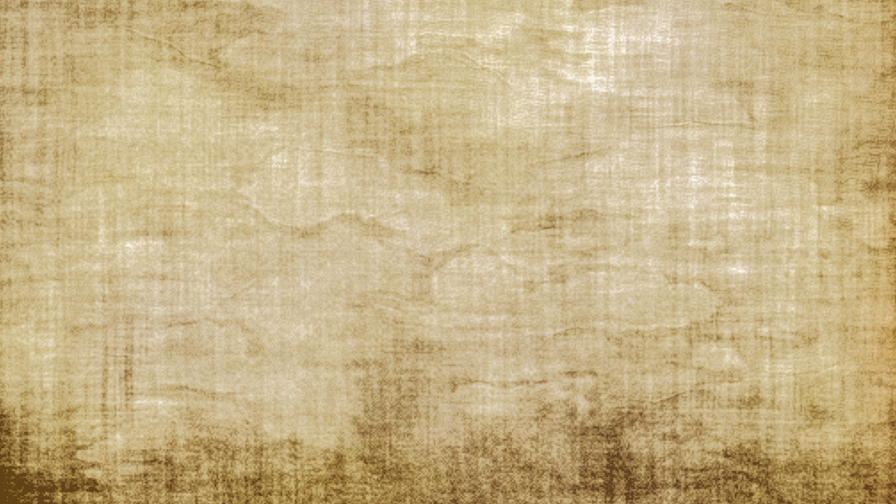
Give the GLSL for this texture, as a Shadertoy shader.

```glsl
// Aged, stained parchment: a tone field built from soft patches, a scorched
// lower edge, woven fibre noise and embossed creases. The finished tone is
// then mapped through a brown-to-cream colour ramp.

const float BASE_TONE = 4.12;      // position on the colour ramp, 0 to 7
const float MOTTLE = 2.3;
const float BLOTCH = 1.7;
const float WEAVE = 2.7;
const float GRAIN = 3.0;
const float WRINKLE = 1.1;
const float CREASE_DEPTH = 0.85;
const float CREASE_WIDTH = 0.0032;
const float SCORCH_HEIGHT = 0.25;
const float SCORCH_DEPTH = 2.7;
const float EDGE_DEPTH = 1.4;

const vec3 RAMP[8] = vec3[8](
    vec3(0.38, 0.26, 0.12), vec3(0.55, 0.42, 0.23),
    vec3(0.66, 0.55, 0.33), vec3(0.76, 0.67, 0.47),
    vec3(0.80, 0.73, 0.56), vec3(0.84, 0.78, 0.64),
    vec3(0.90, 0.85, 0.75), vec3(0.98, 0.96, 0.91));

// Patch centre and radii, in canvas heights
const vec4 PATCHES[12] = vec4[12](
    vec4(1.15, 0.86, 0.28, 0.15), vec4(1.34, 0.65, 0.20, 0.19),
    vec4(0.40, 0.60, 0.22, 0.22), vec4(0.75, 0.55, 0.25, 0.18),
    vec4(0.38, 0.15, 0.15, 0.08), vec4(0.80, 0.20, 0.11, 0.10),
    vec4(1.17, 0.13, 0.12, 0.09), vec4(0.03, 0.15, 0.13, 0.09),
    vec4(1.48, 0.20, 0.06, 0.012), vec4(1.00, 0.13, 0.06, 0.09),
    vec4(0.02, 0.80, 0.22, 0.26), vec4(1.72, 0.95, 0.16, 0.22));
const float PATCH_TONE[12] = float[12](
    1.6, 1.1, 0.55, 0.45, 1.0, -1.4, -0.9, -1.2, -1.2, 0.8, -0.6, -0.8);

// Crease end points, left to right
const vec4 CREASES[12] = vec4[12](
    vec4(0.53, 0.70, 0.76, 0.67), vec4(0.79, 0.68, 0.97, 0.625),
    vec4(0.71, 0.54, 0.81, 0.59), vec4(0.95, 0.525, 1.035, 0.455),
    vec4(0.405, 0.38, 0.51, 0.445), vec4(0.185, 0.30, 0.35, 0.285),
    vec4(0.21, 0.95, 0.46, 0.86), vec4(0.90, 0.90, 1.04, 0.83),
    vec4(1.39, 0.985, 1.56, 0.97), vec4(1.04, 0.675, 1.23, 0.71),
    vec4(1.25, 0.20, 1.39, 0.225), vec4(1.11, 0.58, 1.30, 0.56));

float hash(vec2 p) {
    return fract(sin(dot(p, vec2(127.1, 311.7))) * 43758.5);
}

float noise(vec2 p) {
    vec2 i = floor(p), f = fract(p);
    f = f * f * (3.0 - 2.0 * f);
    return mix(mix(hash(i), hash(i + vec2(1, 0)), f.x),
               mix(hash(i + vec2(0, 1)), hash(i + vec2(1, 1)), f.x), f.y);
}

float fbm(vec2 p) {
    float sum = 0.0, amp = 0.5;
    for (int i = 0; i < 5; i++) {
        sum += amp * noise(p);
        p = p * 2.03 + 17.3;
        amp *= 0.5;
    }
    return sum - 0.484;            // centred on zero
}

// Light upper lip and dark lower lip along a segment, fading at its ends
float crease(vec2 p, vec4 ends) {
    vec2 along = ends.zw - ends.xy, rel = p - ends.xy;
    float t = dot(rel, along) / dot(along, along);
    float side = (along.x * rel.y - along.y * rel.x) / length(along);
    float fade = smoothstep(-0.1, 0.3, t) * smoothstep(1.1, 0.7, t);
    float s = side / CREASE_WIDTH;
    return fade * (0.8 * exp(-(s - 1.5) * (s - 1.5)) - exp(-s * s * 0.7)
                   - 0.3 * exp(-s * s * 0.02));
}

// Fine cracks on the contour of a noise field, lit from above
float wrinkle(vec2 q, float sharpness) {
    float fold = fbm(q) * sharpness;
    return 0.7 * exp(-(fold - 1.4) * (fold - 1.4)) - exp(-fold * fold);
}

vec3 rampColor(float tone) {
    float t = clamp(tone, 0.0, 6.999);
    int i = int(t);
    return mix(RAMP[i], RAMP[i + 1], fract(t));
}

void mainImage(out vec4 fragColor, in vec2 fragCoord) {
    vec2 p = fragCoord / iResolution.y;
    float aspect = iResolution.x / iResolution.y;
    vec2 drift = vec2(fbm(p * 7.0), fbm(p * 7.0 + 40.0));
    float tone = BASE_TONE + MOTTLE * fbm(p * vec2(3.5, 6.0) + 9.0);
    tone += BLOTCH * fbm(p * vec2(13.0, 26.0) + 31.0);

    // Broad patches and creases
    vec2 patchPos = p + drift * 0.10, creasePos = p + drift * 0.06;
    for (int i = 0; i < 12; i++) {
        vec2 d = (patchPos - PATCHES[i].xy) / PATCHES[i].zw;
        tone += PATCH_TONE[i] * exp(-dot(d, d));
        tone += CREASE_DEPTH * crease(creasePos, CREASES[i]);
    }

    // Scorched bottom, worn sides and top
    float scorchY = p.y + 0.22 * drift.x + 0.14 * fbm(p * vec2(24.0, 16.0));
    float scorch = 1.0 - smoothstep(0.0, SCORCH_HEIGHT, scorchY);
    float rightEdge = exp(-(aspect - p.x + 0.12 * drift.y) / 0.07);
    tone -= SCORCH_DEPTH * scorch + EDGE_DEPTH * min(rightEdge, 1.2) * (1.0 - 0.5 * scorch);
    tone -= 0.5 * exp(-p.x / 0.06) + 0.3 * exp(-(1.0 - p.y) / 0.04);

    // Broken wrinkles, mostly horizontal
    float broken = smoothstep(0.35, 0.75, noise(p * vec2(5.0, 8.0) + 3.0));
    tone += WRINKLE * broken * wrinkle(p * vec2(3.0, 10.0) + drift * 0.8 + 70.0, 26.0);
    tone += 0.6 * WRINKLE * (1.0 - broken) * wrinkle(p * vec2(5.0, 9.0) + drift + 90.0, 18.0);

    // Fibres in both directions, paper grain and a speckled streak
    vec2 q = p + drift * 0.012;
    float warp = 0.6 * noise(vec2(q.x * 170.0, q.y * 9.0)) + 0.4 * noise(vec2(q.x * 62.0, q.y * 4.0));
    float weft = 0.6 * noise(vec2(q.x * 11.0, q.y * 190.0)) + 0.4 * noise(vec2(q.x * 6.0, q.y * 60.0));
    float strength = 0.35 + 0.65 * noise(p * 4.0 + 21.0);
    tone += WEAVE * strength * (warp + 0.9 * weft - 0.95);
    float grain = 0.65 * noise(p * 283.0) + 0.35 * noise(p * vec2(110.0, 150.0));
    tone += GRAIN * (0.8 + 0.3 * scorch) * (grain - 0.5);
    vec2 streak = (p - vec2(1.64, 0.47)) / vec2(0.14, 0.03);
    tone -= 1.3 * exp(-dot(streak, streak)) * smoothstep(0.5, 0.75, noise(p * 75.0));

    // Ochre at the worn edges and slight yellow drift elsewhere
    vec3 color = rampColor(tone);
    float ochre = clamp(0.6 * rightEdge + 0.15 * scorch, 0.0, 1.0);
    color *= mix(vec3(1.0), vec3(1.04, 0.96, 0.83), ochre);
    color.b -= 0.12 * fbm(p * 3.0 + 55.0);
    fragColor = vec4(clamp(color, 0.0, 1.0), 1.0);
}
```
